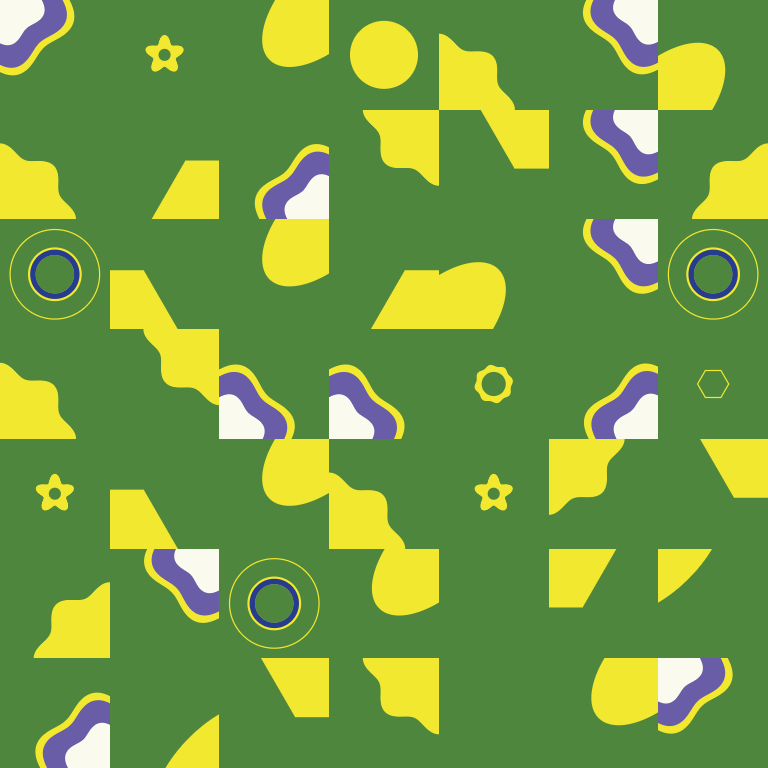
A Shadertoy shader for this pattern:

```glsl
#define TILES 7.0
#define GREEN vec3(0.31, 0.525, 0.24)
#define YELLOW vec3(0.945, 0.91, 0.185)
#define PURPLE vec3(0.41, 0.365, 0.66)
#define BLUE vec3(0.15, 0.24, 0.56)
#define CREAM vec3(0.98, 0.985, 0.935)
#define HEXAGON_RADIUS 0.62
#define BLOB_RADIUS 0.64
#define FLOWER_RADIUS 0.645
#define HAIRLINE 0.011

// Nonlinear shuffle of 1..49 by fifth powers modulo a prime, never repeating
int shuffledRank(ivec2 cell) {
    int n = 1 + cell.x + int(TILES) * cell.y;
    int square = n * n % 53;
    return square * square % 53 * n % 53;
}

vec2 hash2(float seed) {
    return fract(sin(seed * vec2(12.99, 78.23)) * 437.58);
}

// Distance functions
float lobed(vec2 p, float radius, float swing, float lobes, float phase) {
    return length(p) - radius - swing * cos(lobes * (atan(p.y, p.x) - phase));
}

float hexagon(vec2 p, float radius) {
    p = abs(p);
    return max(p.y, 0.866 * p.x + 0.5 * p.y) - 0.866 * radius;
}

float diagonalEllipse(vec2 p) {
    vec2 radii = vec2(0.77, 0.39);
    vec2 q = vec2(p.x + p.y, p.y - p.x) * 0.7071;
    float k = length(q / radii);
    return k * (k - 1.0) / max(length(q / (radii * radii)), 0.001);
}

float ring(float d, float width) {
    return abs(d) - 0.5 * width;
}

void paint(inout vec3 color, vec3 ink, float d, float pixel) {
    color = mix(color, ink, clamp(0.5 - d / pixel, 0.0, 1.0));
}

// Small motifs in the middle of a tile
void paintCentred(inout vec3 color, vec2 p, int rank, float pixel) {
    float r = length(p);
    float d;
    if (rank < 44) {
        paint(color, YELLOW, ring(r - 0.408, HAIRLINE), pixel);
        paint(color, YELLOW, ring(r - 0.21, 0.07), pixel);
        paint(color, BLUE, ring(r - 0.2, 0.05), pixel);
        return;
    }
    if (rank < 47) d = max(lobed(p, 0.145, 0.036, 5.0, 1.5708), 0.055 - r);
    else if (rank == 47) d = r - 0.31;
    else if (rank == 48) d = max(lobed(p, 0.168, 0.009, 8.0, 0.2), 0.11 - r);
    else d = ring(hexagon(p, 0.142), HAIRLINE);
    paint(color, YELLOW, d, pixel);
}

// Three nested outlines, turned a quarter for each corner
void paintFlower(inout vec3 color, vec2 p, float pixel) {
    float phase = radians(13.0);
    for (int layer = 0; layer < 3; layer++) {
        float size = layer == 0 ? 1.0 : layer == 1 ? 0.9 : 0.6;
        vec3 ink = layer == 0 ? YELLOW : layer == 1 ? PURPLE : CREAM;
        float d = lobed(p, FLOWER_RADIUS * size, 0.055 * size, 6.0, phase);
        paint(color, ink, d, pixel);
    }
}

void mainImage(out vec4 fragColor, in vec2 fragCoord) {
    vec2 grid = TILES * fragCoord / iResolution.y;
    float pixel = TILES / iResolution.y;
    vec2 local = fract(grid);
    int rank = shuffledRank(ivec2(mod(floor(grid), TILES)));

    // Quarter shapes grow out of one corner
    vec2 corner = step(0.5, hash2(float(rank)));
    bool isEllipse = rank > 31 && rank < 41;
    if (isEllipse) corner.y = rank < 34 ? 1.0 - corner.x : corner.x;
    vec2 p = local - corner;
    vec2 inward = abs(p);
    vec2 turned = corner.x == corner.y ? inward : inward.yx;

    // Rank bands set how many tiles carry each motif; the last stay empty
    vec3 color = GREEN;
    if (rank < 12) paintFlower(color, turned, pixel);
    else if (rank < 24) paint(color, YELLOW, lobed(inward, BLOB_RADIUS, 0.053, 8.0, 0.0), pixel);
    else if (rank < 32) paint(color, YELLOW, hexagon(inward, HEXAGON_RADIUS), pixel);
    else if (isEllipse) paint(color, YELLOW, diagonalEllipse(p), pixel);
    else if (rank < 50) paintCentred(color, local - 0.5, rank, pixel);

    fragColor = vec4(color, 1.0);
}
```
